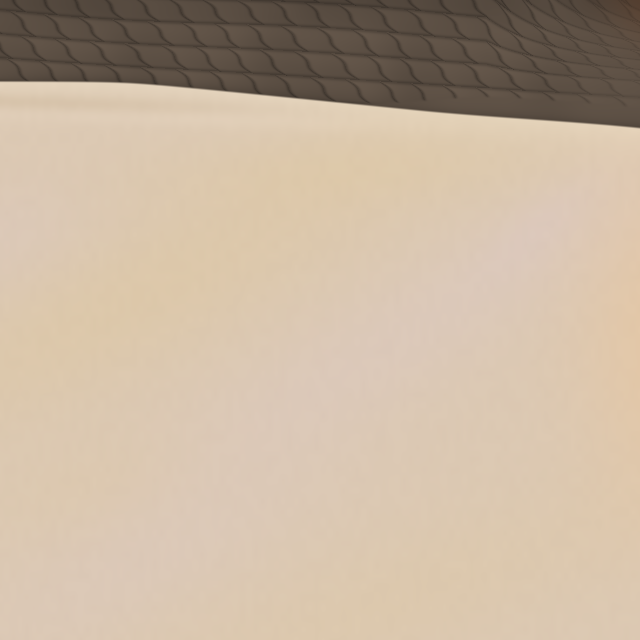
This texture is drawn by a WebGL 1 fragment shader. Its source:

```glsl
precision highp float;
// Pale cream cloth with soft diagonal folds below a dark quilted cover.
// A smooth curve parts the two; the quilt repeats slanted leaf-shaped pads
// in tilted rows, and the cloth is tinted by broad, blurred colour pools.

uniform vec2 u_resolution;

#define ROW_HEIGHT 0.0375
#define PAD_WIDTH 0.053
#define PAD_SLANT 1.15
#define ROW_TILT 0.062
#define SEAM_DEPTH 0.24
#define GRAIN 0.008
#define CLOTH_COLOR vec3(0.860, 0.785, 0.700)
#define WARM_TINT vec3(0.004, -0.002, -0.034)
#define PINK_TINT vec3(0.000, 0.000, 0.025)
#define PEACH_TINT vec3(0.030, -0.004, -0.045)
#define QUILT_COLOR vec3(0.365, 0.315, 0.270)

float hash(vec2 p) {
  vec3 q = fract(p.xyx * vec3(0.1031, 0.1030, 0.0973));
  q += dot(q, q.yzx + 33.33);
  return fract((q.x + q.y) * q.z);
}

float noise(vec2 p) {
  vec2 i = floor(p), f = fract(p);
  f = f * f * (3.0 - 2.0 * f);
  return mix(mix(hash(i), hash(i + vec2(1.0, 0.0)), f.x),
             mix(hash(i + vec2(0.0, 1.0)), hash(i + 1.0), f.x), f.y);
}

// Soft elliptical pool, turned by an angle
float pool(vec2 p, vec2 center, vec2 radius, float angle) {
  vec2 d = p - center;
  float c = cos(angle), s = sin(angle);
  d = vec2(c * d.x + s * d.y, c * d.y - s * d.x) / radius;
  return exp(-dot(d, d));
}

// Height of the cloth's upper edge
float clothEdge(float x) {
  float d = x - 0.2;
  float bend = 0.5 * (d + sqrt(d * d + 0.003));
  return 0.873 - 0.1 * bend + 0.007 * smoothstep(0.65, 1.0, x);
}

vec3 quilt(vec2 p, float above) {
  // Rows follow the tilt and bend down toward the upper right
  float sweep = max(p.x - 0.76, 0.0) * smoothstep(0.85, 1.0, p.y);
  float y = p.y + ROW_TILT * p.x + 0.7 * sweep;
  y += 0.004 * sin(p.x * 9.0) * smoothstep(0.86, 0.98, p.y);
  float row = (y - 0.872) / ROW_HEIGHT;
  float rowId = floor(row);
  float v = fract(row);

  // Slanted seams, with a slight curl that forms the leaf shape
  float curl = 0.10 * sin(v * 6.2832);
  float col = (p.x + PAD_SLANT * v * ROW_HEIGHT) / PAD_WIDTH;
  col += curl + 0.37 * rowId + 0.25 * noise(vec2(p.x * 7.0, rowId));
  float u = fract(col);
  float seamU = min(u, 1.0 - u) * PAD_WIDTH;
  float seamV = min(v, 1.0 - v) * ROW_HEIGHT;
  float groove = max(exp(-seamU * seamU / 0.000012),
                     0.75 * exp(-seamV * seamV / 0.000010));
  float puff = 0.10 * (v - 0.5) + 0.07 * (0.5 - u);

  // The plain hem widens along the cloth toward the right
  float hem = 0.032 * smoothstep(0.52, 0.80, p.x);
  float padded = smoothstep(hem - 0.003, hem + 0.003, above);
  float fade = 1.0 - 0.55 * smoothstep(0.78, 1.0, p.x);
  float light = 1.0 + padded * fade * (puff - SEAM_DEPTH * groove);
  light *= 0.96 + 0.08 * noise(p * 14.0);
  light *= 1.0 - 0.13 * smoothstep(0.94, 1.02, p.y);
  light *= 1.0 - 0.16 * exp(-above / 0.006);

  vec3 color = QUILT_COLOR * light;
  float corner = pool(p, vec2(1.02, 1.0), vec2(0.10, 0.06), -0.6);
  return mix(color, vec3(0.36, 0.255, 0.185) * light, 0.8 * corner);
}

vec3 cloth(vec2 p, float below) {
  float warm = pool(p, vec2(0.22, 0.54), vec2(0.48, 0.11), 0.46);
  warm += 0.6 * pool(p, vec2(0.58, 0.74), vec2(0.40, 0.06), 0.05);
  warm += 0.5 * pool(p, vec2(0.15, 0.24), vec2(0.18, 0.07), 0.3);
  warm += 0.6 * pool(p, vec2(0.62, 0.06), vec2(0.42, 0.10), 0.35);
  float pink = pool(p, vec2(0.62, 0.47), vec2(0.52, 0.09), 0.55);
  pink += 0.8 * pool(p, vec2(0.85, 0.65), vec2(0.12, 0.04), 0.7);
  pink += 0.8 * pool(p, vec2(0.0, 0.63), vec2(0.14, 0.09), 0.4);
  pink += 0.6 * pool(p, vec2(0.24, 0.12), vec2(0.32, 0.08), 0.5);
  float peach = pool(p, vec2(1.04, 0.47), vec2(0.13, 0.27), 0.0);

  vec3 color = CLOTH_COLOR + WARM_TINT * warm + PINK_TINT * pink
             + PEACH_TINT * peach;

  // Bright rim and the shallow fold beneath it on the left
  color += vec3(0.035, 0.045, 0.040) * exp(-below / 0.028);
  float foldSide = 1.0 - smoothstep(0.25, 0.65, p.x);
  float fold = pool(p, vec2(0.0, 0.842), vec2(0.42, 0.013), -0.03);
  color -= vec3(0.030, 0.035, 0.045) * fold * foldSide;
  float ridge = pool(p, vec2(0.25, 0.815), vec2(0.42, 0.014), -0.03);
  color += vec3(0.014, 0.016, 0.018) * ridge;

  float grain = noise(p * vec2(95.0, 60.0)) - 0.5;
  return color + GRAIN * grain;
}

void main() {
  vec2 p = gl_FragCoord.xy / u_resolution;
  float above = p.y - clothEdge(p.x);
  float soft = max(0.0022, 1.0 / u_resolution.y);
  vec3 color = mix(cloth(p, max(-above, 0.0)), quilt(p, max(above, 0.0)),
                   smoothstep(-soft, soft, above));
  gl_FragColor = vec4(color, 1.0);
}
```
